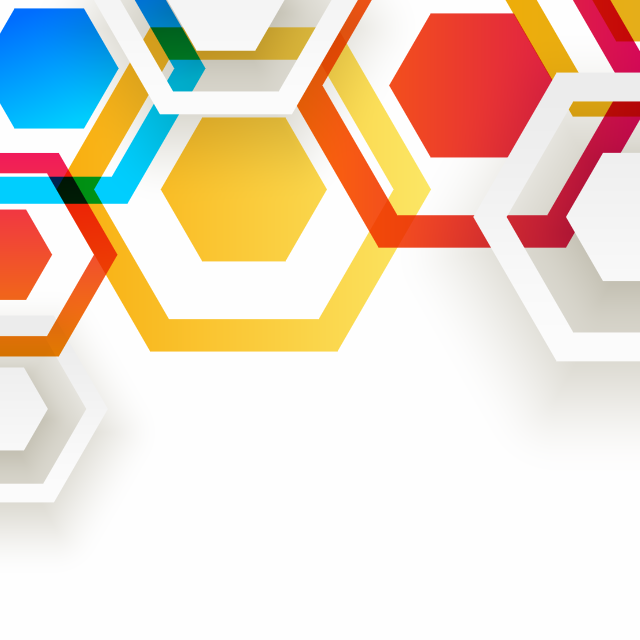
A WebGL 1 fragment shader for this background:

```glsl
precision highp float;
// Overlapping honeycomb cells, each a hexagonal ring around a solid core.
// Coloured cells multiply like tinted glass; white cells are opaque and
// cast soft, warm shadows that darken whatever lies beneath them.

uniform vec2 u_resolution;

#define RING_WIDTH 0.2      // ring thickness, relative to the apothem
#define CORE_SIZE 0.444     // core apothem, relative to the cell
#define SHADOW_SPREAD 0.55  // blur radius, relative to the apothem
#define SHADOW_DROP 0.25    // downward offset, relative to the apothem
#define SHADOW_TINT vec3(0.84, 0.83, 0.79)
#define CORE_SHADOW 0.65    // strength of the shadow under a core
#define PAPER vec3(0.995)

// Signed distance to a flat-topped hexagon with the given apothem.
float hexagon(vec2 p, float apothem) {
  const vec2 slant = vec2(-0.8660254, 0.5);
  p = abs(p);
  p -= 2.0 * min(dot(slant, p), 0.0) * slant;
  float halfSide = 0.5773503 * apothem;
  p -= vec2(clamp(p.x, -halfSide, halfSide), apothem);
  return length(p) * sign(p.y);
}

// Smooth-edged coverage from a signed distance.
float cover(float dist) {
  return clamp(0.5 - dist * min(u_resolution.x, u_resolution.y), 0.0, 1.0);
}

// Coverage of the ring and core of one cell.
float cell(vec2 q, float apothem) {
  float outer = hexagon(q, apothem);
  float ring = max(outer, -outer - RING_WIDTH * apothem);
  float core = hexagon(q, CORE_SIZE * apothem);
  return cover(min(ring, core));
}

// Multiplies a gradient cell; slope gives gradient direction and steepness.
vec3 glassCell(vec3 base, vec2 q, float apothem, vec2 slope, vec3 start, vec3 end) {
  float blend = clamp(0.5 + dot(q, slope), 0.0, 1.0);
  return base * mix(vec3(1.0), mix(start, end, blend), cell(q, apothem));
}

float softShadow(vec2 q, float apothem) {
  float spread = SHADOW_SPREAD * apothem;
  float dist = hexagon(q + vec2(0.0, SHADOW_DROP * apothem), apothem);
  return 1.0 - smoothstep(-spread, spread, dist);
}

// Draws an opaque white cell over its ring and core shadows.
vec3 whiteCell(vec3 base, vec2 q, float apothem) {
  float coreShade = CORE_SHADOW * softShadow(q, CORE_SIZE * apothem);
  base *= mix(vec3(1.0), SHADOW_TINT, softShadow(q, apothem));
  base *= mix(vec3(1.0), SHADOW_TINT, coreShade);
  float light = mix(0.985, 0.925, smoothstep(-apothem, apothem, q.y));
  return mix(base, vec3(light), cell(q, apothem));
}

void main() {
  vec2 p = gl_FragCoord.xy / min(u_resolution.x, u_resolution.y);
  vec3 color = PAPER;

  // Lower left white cell sits beneath the coloured glass.
  color = whiteCell(color, p - vec2(0.0, 0.361), 0.146);

  // Yellow, blue, red, amber and sunset cells.
  color = glassCell(color, p - vec2(0.381, 0.704), 0.2533, vec2(1.7, 0.0),
                    vec3(0.98, 0.68, 0.05), vec3(0.99, 0.91, 0.40));
  color = glassCell(color, p - vec2(0.077, 0.893), 0.2114, vec2(1.9, -5.0),
                    vec3(0.0, 0.43, 1.0), vec3(0.0, 0.81, 1.0));
  color = glassCell(color, p - vec2(0.738, 0.8665), 0.2535, vec2(1.75, 0.0),
                    vec3(1.0, 0.42, 0.02), vec3(0.84, 0.02, 0.36));
  color = glassCell(color, p - vec2(1.017, 1.029), 0.2112, vec2(2.0, 0.0),
                    vec3(0.94, 0.68, 0.03), vec3(0.86, 0.69, 0.18));
  color = glassCell(color, p - vec2(0.0, 0.602), 0.159, vec2(0.0, -3.1),
                    vec3(0.95, 0.10, 0.36), vec3(0.95, 0.52, 0.0));

  // Top and right white cells cover the glass.
  color = whiteCell(color, p - vec2(0.353, 1.0), 0.1786);
  color = whiteCell(color, p - vec2(1.0, 0.661), 0.2256);

  gl_FragColor = vec4(color, 1.0);
}
```
